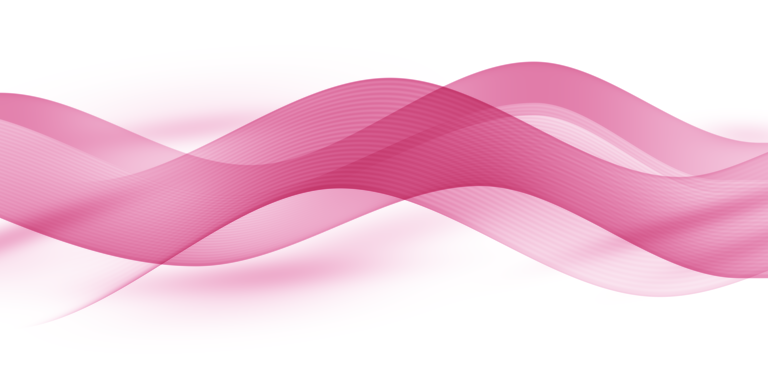
Write a Shadertoy shader that draws this background.

```glsl
// Translucent crimson ribbons crossing in smooth waves over a white backdrop.

// Light absorbed per unit of dye density, for red, green and blue.
const vec3 DYE = vec3(0.175, 1.0, 0.57);
const float TAU = 6.2831853;

// Smooth curve through four crests and troughs at positions xs, heights ys.
float wave(float x, vec4 xs, vec4 ys) {
    vec3 ease = smoothstep(xs.xyz, xs.yzw, vec3(x));
    return ys.x + dot(ys.yzw - ys.xyz, ease);
}

float bump(float x, float center, float width) {
    float t = (x - center) / width;
    return exp(-t * t);
}

// Blurred ellipse sheared along a slope.
float haze(vec2 p, vec2 center, vec2 radius, float slope) {
    vec2 q = p - center;
    q.y -= slope * q.x;
    q /= radius;
    return exp(-dot(q, q));
}

// Antialiased coverage between two heights.
float cover(float y, float low, float high, float soft) {
    return smoothstep(-soft, soft, y - low) * smoothstep(-soft, soft, high - y);
}

// Thin dark line just inside an edge.
float rim(float depth, float width) {
    return exp(-max(depth, 0.0) / width);
}

// Fine threads, faded out where they are too dense to draw.
float threads(float v, float count) {
    float phase = v * count;
    float visible = 1.0 - smoothstep(0.3, 0.7, fwidth(phase));
    return sin(TAU * phase) * visible;
}

void mainImage(out vec4 fragColor, in vec2 fragCoord) {
    vec2 p = fragCoord / iResolution.xy * vec2(2.0, 1.0);
    float x = p.x, y = p.y;
    float soft = 1.0 / iResolution.y;

    // Ribbon edges
    float frontTop = wave(x, vec4(0.21, 1.016, 1.771, 2.21), vec4(0.526, 0.797, 0.539, 0.661));
    float frontLow = wave(x, vec4(0.0, 0.885, 1.719, 2.45), vec4(0.141, 0.51, 0.227, 0.435));
    float backTop = wave(x, vec4(0.0, 0.651, 1.39, 1.979), vec4(0.758, 0.57, 0.839, 0.628));
    float backFold = wave(x, vec4(-0.156, 0.6, 1.393, 1.875), vec4(0.714, 0.492, 0.732, 0.531));
    float backLow = wave(x, vec4(-0.807, 0.51, 1.25, 1.927), vec4(0.685, 0.307, 0.516, 0.276));

    // Upper band of the back ribbon
    float bandDye = 0.22 + 0.45 * bump(x, 0.0, 0.25) + 0.5 * bump(x, 1.4, 0.36);
    bandDye *= 1.0 + 0.25 * rim(backTop - y, 0.008);
    float density = bandDye * cover(y, backFold, backTop, soft);

    // Narrow overlap below the fold
    float foldDye = 0.25 * bump(x, 1.4, 0.35);
    density += foldDye * cover(y, backFold - 0.032, backFold, soft);

    // Lower sheet of the back ribbon
    float sheetV = clamp((backFold - y) / (backFold - backLow), 0.0, 1.0);
    float sheetTop = 0.15 + 0.2 * bump(x, 0.0, 0.5) + 0.4 * bump(x, 1.0, 0.25);
    float sheetLow = 0.32 + 0.4 * bump(x, 0.25, 0.4) + 0.5 * bump(x, 1.22, 0.2)
                   + 0.35 * bump(x, 1.7, 0.3);
    float sheetDye = mix(sheetTop, sheetLow, pow(sheetV, 1.4));
    sheetDye += 0.25 * rim(y - backLow, 0.006) + 0.03 * threads(sheetV, 26.0);
    density += sheetDye * cover(y, backLow, backFold, soft);

    // Front ribbon
    float frontV = clamp((frontTop - y) / (frontTop - frontLow), 0.0, 1.0);
    float frontUpper = 0.12 + 0.65 * bump(x, 1.05, 0.5);
    float frontLower = 0.1 + 0.75 * bump(x, 0.85, 0.35);
    float frontDye = mix(frontUpper, frontLower, frontV) * smoothstep(0.1, 0.6, x);
    frontDye *= 1.0 + 0.1 * threads(frontV, 24.0);
    frontDye += 0.18 * rim(frontTop - y, 0.006) * smoothstep(0.2, 0.7, x);
    float lowRim = 0.15 + 0.5 * bump(x, 0.6, 0.45);
    frontDye += lowRim * rim(y - frontLow, 0.006) * smoothstep(0.03, 0.3, x);
    density += frontDye * cover(y, frontLow, frontTop, soft);

    // Soft strands and glows
    density += 0.18 * haze(p, vec2(0.5, 0.665), vec2(0.28, 0.035), 0.12);
    density += 0.07 * haze(p, vec2(0.5, 0.7), vec2(0.35, 0.09), 0.1);
    density += 0.25 * haze(p, vec2(0.65, 0.28), vec2(0.35, 0.04), 0.08);
    density += 0.16 * haze(p, vec2(0.95, 0.37), vec2(0.32, 0.06), 0.3);
    density += 0.1 * haze(p, vec2(0.65, 0.23), vec2(0.3, 0.07), 0.1);
    density += 0.35 * haze(p, vec2(0.05, 0.39), vec2(0.3, 0.035), 0.35);
    density += 0.1 * haze(p, vec2(0.0, 0.32), vec2(0.25, 0.07), 0.1);
    density += 0.35 * haze(p, vec2(1.85, 0.44), vec2(0.28, 0.03), 0.3);
    density += 0.2 * haze(p, vec2(1.98, 0.37), vec2(0.2, 0.03), 0.35);
    density += 0.14 * haze(p, vec2(1.95, 0.645), vec2(0.12, 0.035), -0.05);

    fragColor = vec4(exp(-density * DYE), 1.0);
}
```
